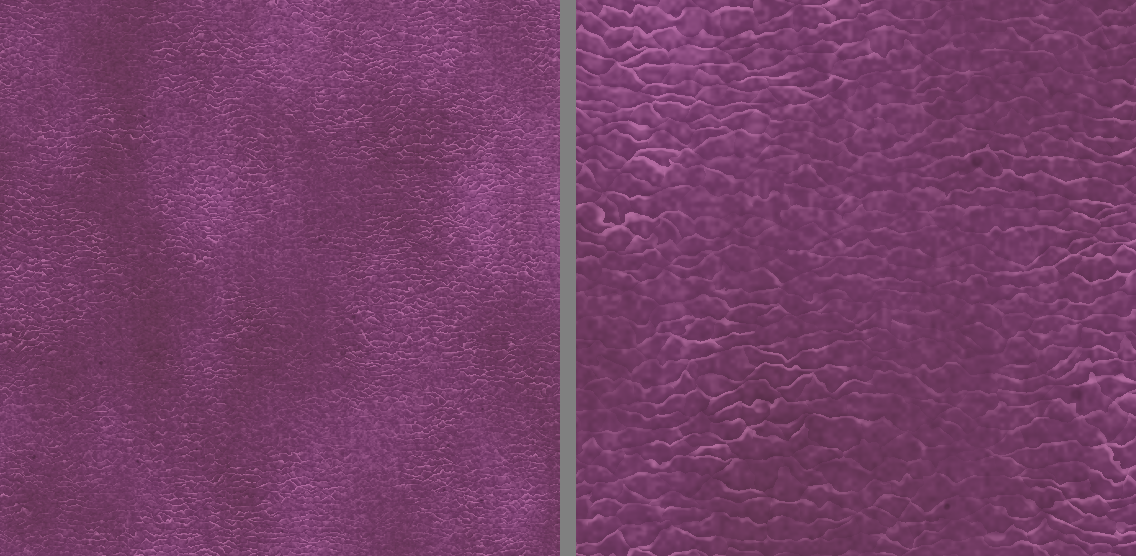
Left, the full canvas; right, a detail of the centre.
A Shadertoy shader for this texture:

```glsl
// Purple leather: flat, ragged Voronoi cells whose upper rims catch light and
// whose lower rims fall into shade, under fine grain and broad worn blotches.
// One tone value gathers all layers and is mapped onto a three-colour ramp.

const vec3 SHADE_COLOR = vec3(0.340, 0.170, 0.295);
const vec3 BODY_COLOR  = vec3(0.448, 0.226, 0.398);
const vec3 RIM_COLOR   = vec3(0.665, 0.395, 0.590);

const vec2  CELL_SIZE      = vec2(0.0185, 0.0108); // in canvas heights
const float CELL_JITTER    = 0.90;
const float RIM_WIDTH      = 0.17;   // in cell heights
const float SHADOW_WIDTH   = 0.32;
const float RIM_STRENGTH   = 1.00;
const float SHADOW_DEPTH   = 0.34;
const float GRAIN_SCALE    = 340.0;
const float GRAIN_STRENGTH = 0.80;
const vec2  BLOTCH_SCALE   = vec2(6.0, 3.6);
const float BLOTCH_STRENGTH = 1.25;
const float SPECK_GRID     = 13.0;
const float SPECK_SHARE    = 0.08;

float hash(vec2 p) {
    return fract(sin(dot(p, vec2(127.1, 311.7))) * 43758.5453);
}

vec2 hash2(vec2 p) {
    return vec2(hash(p), hash(p + vec2(37.2, 91.4)));
}

float noise(vec2 p) {
    vec2 i = floor(p), f = fract(p);
    f = f * f * (3.0 - 2.0 * f);
    return mix(mix(hash(i), hash(i + vec2(1, 0)), f.x),
               mix(hash(i + vec2(0, 1)), hash(i + vec2(1, 1)), f.x), f.y);
}

float fbm(vec2 p) {
    float sum = 0.0, amplitude = 0.5;
    for (int i = 0; i < 5; i++) {
        sum += amplitude * noise(p);
        p = p * 2.03 + vec2(17.3, 9.1);
        amplitude *= 0.5;
    }
    return sum / 0.97;
}

vec2 warp(vec2 p) {
    return vec2(noise(p), noise(p + vec2(53.7, 21.9))) - 0.5;
}

vec2 cellCentre(vec2 cell) {
    return cell + 0.5 + CELL_JITTER * (hash2(cell) - 0.5);
}

// x: light on the upper rim, y: shadow along the lower rim
vec2 cellRims(vec2 p, float blur) {
    vec2 base = floor(p), home = base, toHome = vec2(8.0);
    for (int y = -1; y <= 1; y++)
    for (int x = -1; x <= 1; x++) {
        vec2 cell = base + vec2(x, y);
        vec2 toCell = cellCentre(cell) - p;
        if (dot(toCell, toCell) < dot(toHome, toHome)) {
            toHome = toCell;
            home = cell;
        }
    }
    vec2 rims = vec2(0.0);
    for (int y = -2; y <= 2; y++)
    for (int x = -2; x <= 2; x++) {
        if (x == 0 && y == 0) continue;
        vec2 toCell = cellCentre(home + vec2(x, y)) - p;
        vec2 normal = normalize(toCell - toHome);
        float edge = dot(0.5 * (toHome + toCell), normal);
        float lit = 1.0 - smoothstep(RIM_WIDTH - blur, RIM_WIDTH + blur, edge);
        float dim = 1.0 - smoothstep(0.0, SHADOW_WIDTH + blur, edge);
        rims = max(rims, vec2(lit * smoothstep(0.05, 0.80, normal.y),
                              dim * smoothstep(0.00, 0.80, -normal.y)));
    }
    return rims;
}

// Sparse dark pits, one possible pit per grid square
float pits(vec2 uv) {
    vec2 p = uv * SPECK_GRID, cell = floor(p);
    vec2 offset = fract(p) - 0.2 - 0.6 * hash2(cell + 5.5);
    float radius = mix(0.02, 0.05, hash(cell + 8.8));
    float present = step(hash(cell + 3.3), SPECK_SHARE);
    return present * (1.0 - smoothstep(0.4 * radius, 1.4 * radius, length(offset)));
}

void mainImage(out vec4 fragColor, in vec2 fragCoord) {
    vec2 uv = fragCoord / iResolution.y;
    float pixel = 1.0 / iResolution.y;

    // Creases: wandering cells with ragged, broken rims
    vec2 p = uv + 0.020 * warp(uv * 14.0) + 0.007 * warp(uv * 70.0)
                + 0.0035 * warp(uv * 210.0);
    vec2 rims = cellRims(p / CELL_SIZE, max(0.09, 0.7 * pixel / CELL_SIZE.y));
    float patchy = mix(0.40, 1.0, smoothstep(0.30, 0.65, fbm(uv * 9.0 + 40.0)));
    float broken = smoothstep(0.15, 0.80, noise(uv * vec2(75.0, 110.0) + 7.0));
    float rimLight = rims.x * patchy * mix(0.15, 1.0, broken);

    // Surface: worn blotches, pores and grain
    float blotch = fbm(uv * BLOTCH_SCALE + 2.6) - 0.5;
    float grain = 0.7 * (noise(uv * GRAIN_SCALE) - 0.5)
                + 0.5 * (noise(uv * GRAIN_SCALE * 0.53 + 31.0) - 0.5);

    float tone = 0.05 + BLOTCH_STRENGTH * blotch + GRAIN_STRENGTH * grain
               + RIM_STRENGTH * rimLight - SHADOW_DEPTH * rims.y * patchy
               - 0.9 * pits(uv);

    vec3 color = mix(BODY_COLOR, SHADE_COLOR, clamp(-tone, 0.0, 1.3));
    color = mix(color, RIM_COLOR, clamp(tone, 0.0, 1.15));
    color += blotch * vec3(0.0, -0.03, 0.06);
    fragColor = vec4(color, 1.0);
}
```
